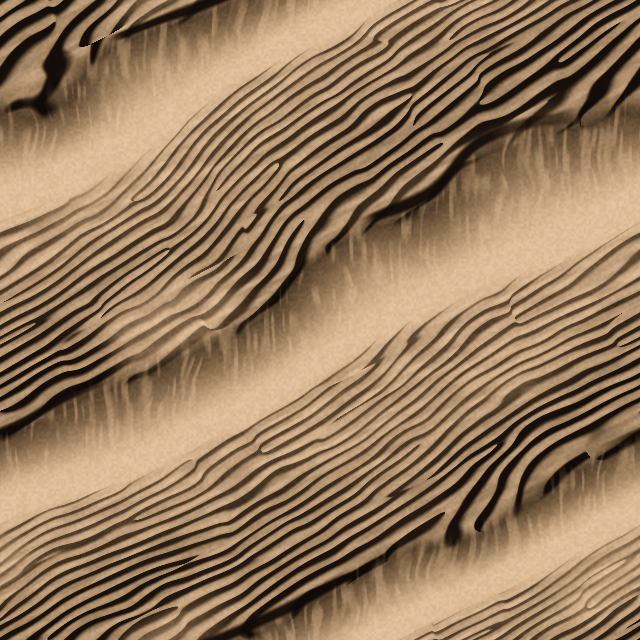
Reproduce this texture procedurally as a Shadertoy shader.

```glsl
const float TAU = 6.2831853;

float hash(vec2 p) {
    vec3 q = fract(p.xyx * vec3(0.1031, 0.1030, 0.0973));
    q += dot(q, q.yzx + 33.33);
    return fract((q.x + q.y) * q.z);
}

// Value noise that wraps with the canvas, axis aligned
float noise(vec2 p, vec2 period) {
    vec2 i = floor(p), f = p - i;
    f = f * f * (3.0 - 2.0 * f);
    vec2 a = mod(i, period), b = mod(i + 1.0, period);
    return mix(mix(hash(a), hash(vec2(b.x, a.y)), f.x),
               mix(hash(vec2(a.x, b.y)), hash(b), f.x), f.y);
}

// Lattice corner of the slanted grid, reduced to one canvas period
float slantHash(vec2 c, vec2 freq, float seed) {
    vec2 k = vec2(2.0 * c.x * freq.y - c.y * freq.x, c.x * freq.y + 2.0 * c.y * freq.x);
    return hash(mod(k, 5.0 * freq.x * freq.y) + seed * 17.3);
}

// Wrapping noise whose cells run along the dunes
float duneNoise(vec2 uv, vec2 freq, float seed) {
    vec2 p = vec2(2.0 * uv.x + uv.y, 2.0 * uv.y - uv.x) * freq;
    vec2 i = floor(p), f = p - i;
    f = f * f * f * (f * (f * 6.0 - 15.0) + 10.0);
    vec2 e = vec2(1, 0);
    return mix(mix(slantHash(i, freq, seed), slantHash(i + e.xy, freq, seed), f.x),
               mix(slantHash(i + e.yx, freq, seed), slantHash(i + e.xx, freq, seed), f.x), f.y);
}

// Ripple phase: even for most of the dune, coarse and hooked at the foot
float ripplePhase(vec2 uv, float across) {
    float s = min(across, 0.8);
    float phase = 8.0 * uv.x + 25.0 * s - 12.0 * pow(s, 5.0);
    phase += 1.5 * (duneNoise(uv, vec2(2, 3), 2.0) - 0.5);
    phase += 0.5 * (duneNoise(uv, vec2(7, 12), 3.0) - 0.5);
    // Forks where both noises cross their middle
    float a = duneNoise(uv, vec2(4, 9), 4.0) - 0.5;
    float b = duneNoise(uv, vec2(4, 9), 5.0) - 0.5;
    return phase + atan(a, b) / TAU;
}

void mainImage(out vec4 fragColor, in vec2 fragCoord) {
    vec2 uv = fragCoord / iResolution.xy;

    // Position across one dune, from crest 0 to next crest 1
    float meander = 0.2 * (duneNoise(uv, vec2(1, 1), 1.0) - 0.5)
                  + 0.03 * (duneNoise(uv, vec2(3, 3), 6.0) - 0.5);
    float across = fract(uv.x - 2.0 * uv.y + 0.4 + meander);

    // Rippled zone with an uneven start and foot
    float start = 0.01 + 0.07 * duneNoise(uv, vec2(2, 2), 7.0);
    float foot = 0.64 + 0.2 * duneNoise(uv, vec2(3, 2), 8.0);
    float fade = 1.0 - smoothstep(foot - 0.05, foot + 0.05, across);
    float rippled = smoothstep(start, start + 0.07, across) * fade;
    float patchy = duneNoise(uv, vec2(2, 4), 9.0);
    float calm = smoothstep(0.1, 0.45, patchy);
    float bold = smoothstep(0.15, 0.68, across + 0.35 * (patchy - 0.5));

    // Lopsided ripple with a shadow line that tapers at its ends
    float angle = TAU * ripplePhase(uv, across);
    float wave = 0.5 + 0.5 * cos(angle + 0.6 * cos(angle));
    float thickness = duneNoise(uv, vec2(6, 16), 11.0) - 0.5;
    float edge = mix(0.5, 0.36, bold) + 0.4 * (1.0 - rippled) + 0.3 * thickness;
    float shadow = smoothstep(edge, edge + 0.42, wave);
    shadow *= smoothstep(0.0, 0.3, rippled) * mix(0.45, 1.0, calm);

    // Shaded slope under the foot, brightening to the next crest
    float slope = smoothstep(foot - 0.05, foot + 0.03, across)
                * (1.0 - smoothstep(foot, 1.0, across));
    float ridge = 1.0 - smoothstep(0.008, 0.026, abs(across - foot + 0.015));
    ridge *= smoothstep(0.46, 0.62, duneNoise(uv, vec2(2, 1), 10.0));

    float tone = 1.06 - 0.1 * rippled - 0.62 * slope;
    tone -= rippled * (0.17 * wave + 0.15 * bold * calm);
    tone *= 1.0 - shadow * mix(0.56, 0.97, bold);
    tone *= 1.0 - 0.95 * ridge;

    // Wind-drawn threads along the ripples
    float thread = duneNoise(uv, vec2(9, 64), 12.0) - 0.5;
    tone += 0.2 * rippled * thread * smoothstep(0.1, 0.5, tone);

    // Upright streaks on the slope and sand grain
    float sway = 3.0 * noise(uv * 20.0, vec2(20));
    float streak = noise(uv * vec2(170, 28) + vec2(sway, 0), vec2(170, 28));
    tone += 0.28 * slope * (smoothstep(0.4, 0.95, streak) - 0.3) * (1.0 - ridge);
    tone += 0.09 * (noise(uv * 256.0, vec2(256)) - 0.5) * smoothstep(0.0, 0.4, tone);
    tone = clamp(tone, 0.0, 1.1);

    vec3 sand = vec3(0.06, 0.04, 0.03) + tone * vec3(0.85, 0.64, 0.37)
              + tone * tone * vec3(-0.08, 0.02, 0.16);
    fragColor = vec4(sand, 1.0);
}
```
